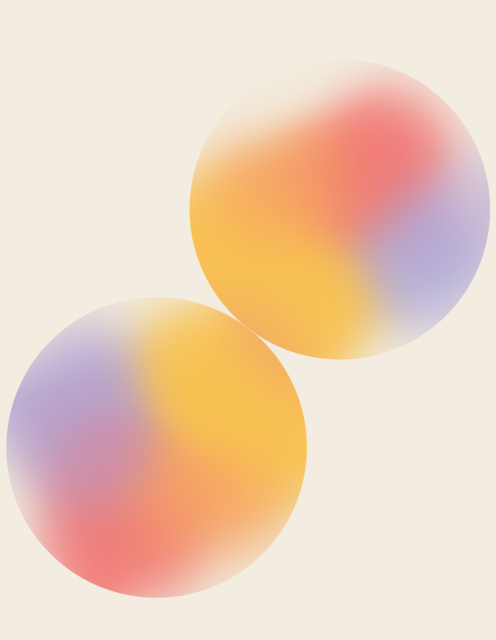
Give the GLSL for this background, as a Shadertoy shader.

```glsl
const vec3 CREAM = vec3(0.949, 0.929, 0.878);
const vec3 YELLOW = vec3(0.973, 0.765, 0.315);
const vec3 PEACH = vec3(0.950, 0.675, 0.400);
const vec3 ORANGE = vec3(0.965, 0.640, 0.390);
const vec3 RED = vec3(0.945, 0.465, 0.455);
const vec3 MAUVE = vec3(0.805, 0.560, 0.660);
const vec3 VIOLET = vec3(0.700, 0.635, 0.815);
const vec3 PERIWINKLE = vec3(0.715, 0.710, 0.860);
const vec3 LAVENDER = vec3(0.815, 0.760, 0.845);

const float FALLOFF = 8.0;

float segmentDistance(vec2 p, vec2 a, vec2 b) {
    vec2 ab = b - a;
    float t = clamp(dot(p - a, ab) / dot(ab, ab), 0.0, 1.0);
    return length(p - a - ab * t);
}

// Colour stroke with a Gaussian weight kept in alpha
vec4 stroke(vec2 p, vec2 a, vec2 b, vec3 color) {
    float d = segmentDistance(p, a, b);
    return vec4(color, 1.0) * exp(-FALLOFF * d * d);
}

vec4 spot(vec2 p, vec2 center, vec3 color) {
    vec2 offset = p - center;
    return vec4(color, 1.0) * exp(-FALLOFF * dot(offset, offset));
}

// Upper disc, in units of its radius
vec3 upperBlend(vec2 p) {
    vec4 sum = stroke(p, vec2(-1.15, 0.50), vec2(-0.15, 1.10), CREAM);
    sum += stroke(p, vec2(0.30, 1.20), vec2(1.10, 0.60), CREAM);
    sum += stroke(p, vec2(0.45, -1.10), vec2(1.15, -0.70), CREAM);
    sum += stroke(p, vec2(-0.85, -0.12), vec2(-0.10, -0.65), YELLOW);
    sum += stroke(p, vec2(-0.50, 0.10), vec2(-0.25, 0.15), ORANGE);
    sum += stroke(p, vec2(0.17, 0.20), vec2(0.36, 0.46), RED);
    sum += spot(p, vec2(-0.60, -0.95), PEACH);
    sum += spot(p, vec2(0.55, -0.25), VIOLET);
    sum += spot(p, vec2(0.66, -0.50), PERIWINKLE);
    sum += spot(p, vec2(1.05, 0.08), LAVENDER);
    return sum.rgb / sum.a;
}

// Lower disc, in units of its radius
vec3 lowerBlend(vec2 p) {
    vec4 sum = stroke(p, vec2(-0.95, 0.85), vec2(0.05, 1.20), CREAM);
    sum += stroke(p, vec2(-1.25, -0.12), vec2(-0.97, -0.85), CREAM);
    sum += stroke(p, vec2(0.15, -1.20), vec2(1.10, -0.65), CREAM);
    sum += stroke(p, vec2(0.25, 0.62), vec2(0.85, -0.10), YELLOW);
    sum += stroke(p, vec2(0.20, -0.40), vec2(0.50, -0.40), ORANGE);
    sum += stroke(p, vec2(-0.45, -0.70), vec2(-0.08, -0.72), RED);
    sum += stroke(p, vec2(-0.80, 0.22), vec2(-0.52, 0.50), VIOLET);
    sum += spot(p, vec2(-0.42, -0.12), MAUVE);
    sum += spot(p, vec2(0.85, 0.75), PEACH);
    return sum.rgb / sum.a;
}

float discMask(vec2 local, float radius, float pixel) {
    float edge = (length(local) - 1.0) * radius;
    return 1.0 - smoothstep(-0.75 * pixel, 0.75 * pixel, edge);
}

void mainImage(out vec4 fragColor, in vec2 fragCoord) {
    float pixel = 1.0 / iResolution.y;
    vec2 p = fragCoord * pixel;

    // Two discs that touch at one point
    float radius = 0.2348;
    vec2 upper = (p - vec2(0.531, 0.673)) / radius;
    vec2 lower = (p - vec2(0.2447, 0.3008)) / radius;

    vec3 color = CREAM;
    color = mix(color, upperBlend(upper), discMask(upper, radius, pixel));
    color = mix(color, lowerBlend(lower), discMask(lower, radius, pixel));
    fragColor = vec4(color, 1.0);
}
```
